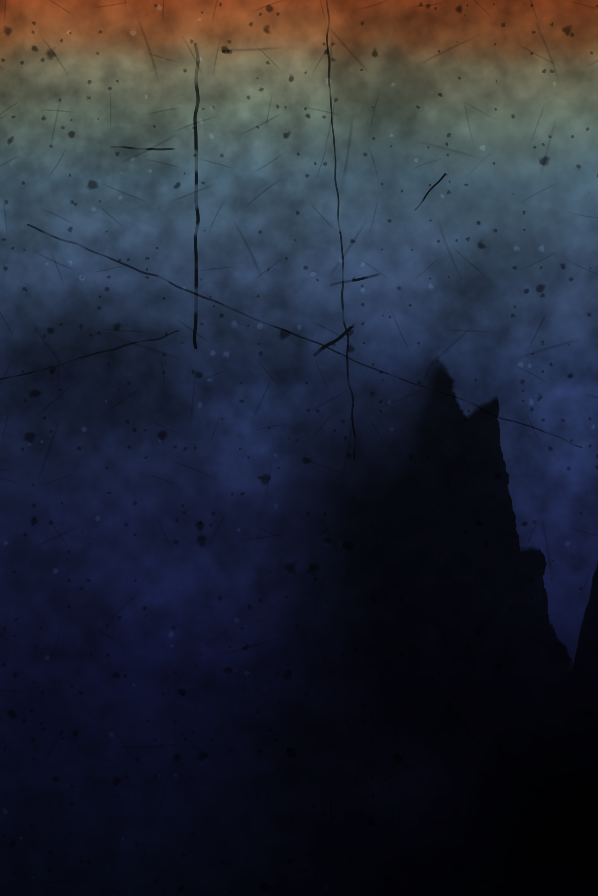
Give the GLSL for this texture, as a WebGL 1 fragment shader.

```glsl
precision highp float;
uniform vec2 u_resolution;

float hash(vec2 p) {
  vec3 h = fract(vec3(p.xyx) * 0.1031);
  h += dot(h, h.yzx + 33.33);
  return fract((h.x + h.y) * h.z);
}

float noise(vec2 p) {
  vec2 i = floor(p), f = fract(p);
  f = f * f * (3.0 - 2.0 * f);
  return mix(mix(hash(i), hash(i + vec2(1.0, 0.0)), f.x),
             mix(hash(i + vec2(0.0, 1.0)), hash(i + 1.0), f.x), f.y);
}

float fbm(vec2 p) {
  float sum = 0.0, amp = 0.5;
  for (int i = 0; i < 5; i++) {
    sum += amp * noise(p);
    p = mat2(1.6, 1.2, -1.2, 1.6) * p + 7.3;
    amp *= 0.5;
  }
  return sum;
}

float ramp(float a, float b, float x) {
  return clamp((x - a) / (b - a), 0.0, 1.0);
}

float glow(vec2 p, vec2 center, vec2 size) {
  vec2 d = (p - center) / size;
  return exp(-dot(d, d));
}

// Worn line between two points, broken up along its length
float scratch(vec2 p, vec2 a, vec2 b, float width) {
  p += (vec2(noise(p * 45.0), noise(p * 45.0 + 19.0)) - 0.5) * 0.005;
  vec2 ab = b - a;
  float d = length(p - a - ab * clamp(dot(p - a, ab) / dot(ab, ab), 0.0, 1.0));
  float soft = max(0.0011, 0.8 / u_resolution.y);
  float wear = smoothstep(0.2, 0.6, noise(p * 70.0 + a * 40.0));
  return (1.0 - smoothstep(width, width + soft, d)) * (0.35 + 0.65 * wear);
}

// Scattered flecks, one candidate per cell
float flecks(vec2 p, float scale, float density) {
  vec2 cell = floor(p * scale);
  vec2 center = 0.3 + 0.4 * vec2(hash(cell + 3.1), hash(cell + 8.7));
  float radius = 0.08 + 0.2 * hash(cell + 5.5);
  float d = length(fract(p * scale) - center) + 0.2 * (noise(p * scale * 5.0) - 0.5);
  return step(1.0 - density, hash(cell)) * (1.0 - smoothstep(radius * 0.4, radius + 0.06, d));
}

// Short random hairlines
float hairlines(vec2 p) {
  float sum = 0.0;
  for (int i = 0; i < 3; i++) {
    float k = float(i);
    vec2 g = p * (9.0 + 4.0 * k) + k * 11.7;
    vec2 cell = floor(g), f = fract(g) - 0.5;
    float angle = 6.28 * hash(cell + 2.0);
    vec2 dir = vec2(cos(angle), sin(angle));
    float across = abs(dot(f, vec2(-dir.y, dir.x)) + 0.3 * dot(f, f) * (hash(cell) - 0.5));
    float along = abs(dot(f, dir));
    sum += (1.0 - smoothstep(0.003, 0.022, across)) * (1.0 - smoothstep(0.15, 0.4, along))
         * step(0.5, hash(cell + 6.0));
  }
  return sum;
}

// Depth of the jagged shadow's upper rim
float rimDepth(float x) {
  return 0.39 + 0.072 * ramp(0.488, 0.521, x) - 0.019 * ramp(0.521, 0.553, x)
    + 0.065 * ramp(0.553, 0.563, x) + 0.104 * ramp(0.563, 0.58, x)
    - 0.007 * ramp(0.58, 0.605, x) + 0.085 * ramp(0.605, 0.615, x)
    + 0.052 * ramp(0.615, 0.638, x) - 0.117 * ramp(0.638, 0.667, x);
}

void main() {
  // Measured in canvas heights, y running down from the top
  vec2 p = vec2(gl_FragCoord.x, u_resolution.y - gl_FragCoord.y) / u_resolution.y;
  float cloud = fbm(p * 7.0 + 2.0);
  float grain = fbm(p * 48.0);
  float streak = noise(vec2(p.x * 28.0, p.y * 3.0));

  // Rust to olive to slate to midnight
  float t = p.y + 0.025 * (cloud - 0.5) + 0.012 * (streak - 0.5);
  vec3 color = mix(vec3(0.46, 0.23, 0.12), vec3(0.43, 0.28, 0.17), ramp(0.0, 0.043, t));
  color = mix(color, vec3(0.39, 0.37, 0.29), ramp(0.043, 0.075, t));
  color = mix(color, vec3(0.33, 0.38, 0.34), ramp(0.075, 0.13, t));
  color = mix(color, vec3(0.24, 0.32, 0.37), ramp(0.13, 0.2, t));
  color = mix(color, vec3(0.18, 0.24, 0.33), ramp(0.2, 0.31, t));
  color = mix(color, vec3(0.11, 0.15, 0.25), ramp(0.31, 0.42, t));
  color = mix(color, vec3(0.07, 0.09, 0.18), ramp(0.42, 0.58, t));
  color = mix(color, vec3(0.045, 0.055, 0.14), ramp(0.58, 0.75, t));
  color = mix(color, vec3(0.02, 0.027, 0.07), ramp(0.75, 1.0, t));

  // Smooth haze and dim stains
  float haze = glow(p, vec2(0.57, 0.2), vec2(0.13, 0.12));
  color *= 1.0 + 0.18 * haze + 0.6 * glow(p, vec2(0.62, 0.54), vec2(0.09, 0.16));
  color *= 1.0 + 0.45 * glow(p, vec2(0.28, 0.51), vec2(0.05, 0.1))
    + 0.4 * glow(p, vec2(0.22, 0.68), vec2(0.09, 0.07));
  color *= 1.0 - 0.3 * glow(p, vec2(0.08, 0.4), vec2(0.09, 0.07))
    - 0.25 * glow(p, vec2(0.43, 0.13), vec2(0.05, 0.13));

  // Plaster mottling
  float rough = 1.0 - 0.5 * haze;
  color *= 1.0 + rough * (0.75 * (cloud - 0.48) + 0.6 * (grain - 0.48) + 0.2 * (streak - 0.5));

  // Jagged shadow, crisp at right and fading left
  float rim = rimDepth(p.x + 0.012 * (grain - 0.5)) + 0.02 * (grain - 0.5);
  float blur = mix(0.2, 0.008, smoothstep(0.43, 0.51, p.x));
  float shadow = smoothstep(-0.2 * blur, blur, p.y - rim);
  shadow *= smoothstep(0.22, 0.49, p.x + 0.25 * (cloud - 0.5) + 0.08 * (p.y - 0.5));
  shadow *= 1.0 - 0.5 * glow(p, vec2(0.46, 0.89), vec2(0.06, 0.05));
  color *= 1.0 - 0.72 * shadow;

  // Long cracks, then short cuts
  float marks = scratch(p, vec2(0.22, 0.052), vec2(0.219, 0.39), 0.0013);
  marks += 0.8 * scratch(p, vec2(0.364, 0.0), vec2(0.378, 0.26), 0.0004);
  marks += 0.8 * scratch(p, vec2(0.378, 0.26), vec2(0.397, 0.51), 0.0005);
  marks += 0.7 * scratch(p, vec2(0.03, 0.25), vec2(0.38, 0.395), 0.0005);
  marks += 0.6 * scratch(p, vec2(0.38, 0.395), vec2(0.65, 0.5), 0.0003);
  marks += 0.6 * scratch(p, vec2(0.0, 0.423), vec2(0.2, 0.371), 0.0004);
  marks += scratch(p, vec2(0.462, 0.234), vec2(0.497, 0.193), 0.0005);
  marks += 0.8 * scratch(p, vec2(0.124, 0.164), vec2(0.195, 0.167), 0.0005);
  marks += scratch(p, vec2(0.35, 0.398), vec2(0.392, 0.365), 0.0012);
  marks += scratch(p, vec2(0.37, 0.319), vec2(0.424, 0.306), 0.0008);
  marks += 0.22 * hairlines(p) * rough;
  marks += 0.6 * flecks(p, 42.0, 0.07) + 0.5 * flecks(p + 4.0, 95.0, 0.08);
  color *= 1.0 - 0.75 * clamp(marks, 0.0, 1.0);
  color += vec3(0.07, 0.09, 0.11) * flecks(p + 9.0, 70.0, 0.03) * (1.0 - shadow) * (1.0 - 0.7 * p.y);

  // Darkened lower right corner
  color *= 1.0 - 0.7 * glow(p, vec2(0.65, 0.93), vec2(0.12, 0.1));
  gl_FragColor = vec4(max(color, 0.0), 1.0);
}
```
